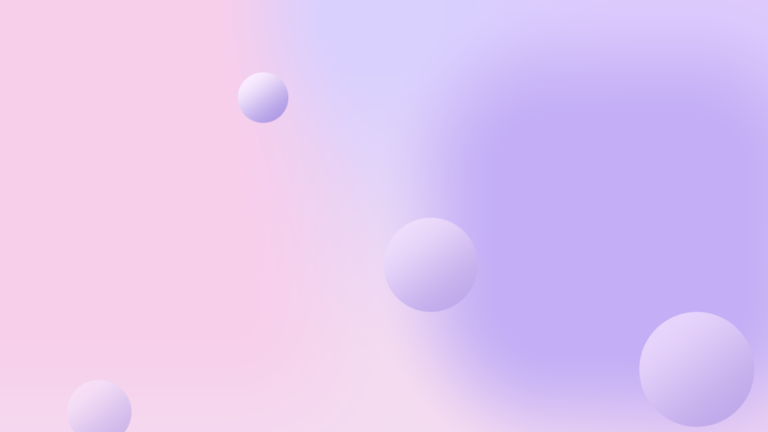
Reproduce this background procedurally as a Shadertoy shader.

```glsl
float roundedBox(vec2 p, vec2 halfSize, float radius) {
    vec2 q = abs(p) - halfSize + radius;
    return length(max(q, 0.0)) + min(max(q.x, q.y), 0.0) - radius;
}

// Lays a ball over the colour, lit from the upper left
vec3 addBall(vec3 color, vec2 p, vec2 center, float radius, vec3 light, vec3 shade) {
    vec2 q = (p - center) / radius;
    float slope = dot(q, vec2(0.6, -0.8));
    float pixel = 1.0 / (iResolution.y * radius);
    float cover = 1.0 - smoothstep(-pixel, pixel, length(q) - 1.0);
    return mix(color, mix(light, shade, smoothstep(-1.1, 1.15, slope)), cover);
}

void mainImage(out vec4 fragColor, in vec2 fragCoord) {
    vec2 p = fragCoord / iResolution.y;

    // Pale base: blush at the bottom, lavender at the top
    vec3 lavender = mix(vec3(0.85, 0.815, 0.997), vec3(0.865, 0.79, 0.99),
                        smoothstep(0.95, 1.5, p.x));
    vec3 blush = mix(vec3(0.957, 0.862, 0.943), vec3(0.92, 0.825, 0.95),
                     smoothstep(1.0, 1.6, p.x));
    vec3 color = mix(blush, lavender, smoothstep(0.08, 0.95, p.y));

    // Pink haze on the left
    float edge = mix(0.74, 0.63, smoothstep(0.5, 1.0, p.y));
    float spread = mix(0.21, 0.15, smoothstep(0.5, 1.0, p.y));
    float haze = 1.0 - smoothstep(edge - spread, edge + spread, p.x);
    haze *= smoothstep(-0.15, 0.28, p.y);
    color = mix(color, vec3(0.97, 0.81, 0.922), haze);

    // Soft violet glow on the right
    float glow = roundedBox(p - vec2(1.435, 0.456), vec2(0.425, 0.41), 0.27);
    color = mix(vec3(0.768, 0.686, 0.963), color, smoothstep(-0.15, 0.15, glow));

    // Balls
    vec3 pearl = vec3(0.935, 0.865, 0.985);
    vec3 mauve = vec3(0.755, 0.665, 0.92);
    color = addBall(color, p, vec2(0.609, 0.774), 0.0585,
                    vec3(0.985, 0.93, 1.0), vec3(0.69, 0.61, 0.895));
    color = addBall(color, p, vec2(0.997, 0.387), 0.109, pearl, mauve);
    color = addBall(color, p, vec2(1.613, 0.145), 0.133, vec3(0.91, 0.835, 0.985), mauve);
    color = addBall(color, p, vec2(0.23, 0.046), 0.0745,
                    vec3(0.97, 0.88, 0.965), vec3(0.81, 0.72, 0.915));

    fragColor = vec4(color, 1.0);
}
```
